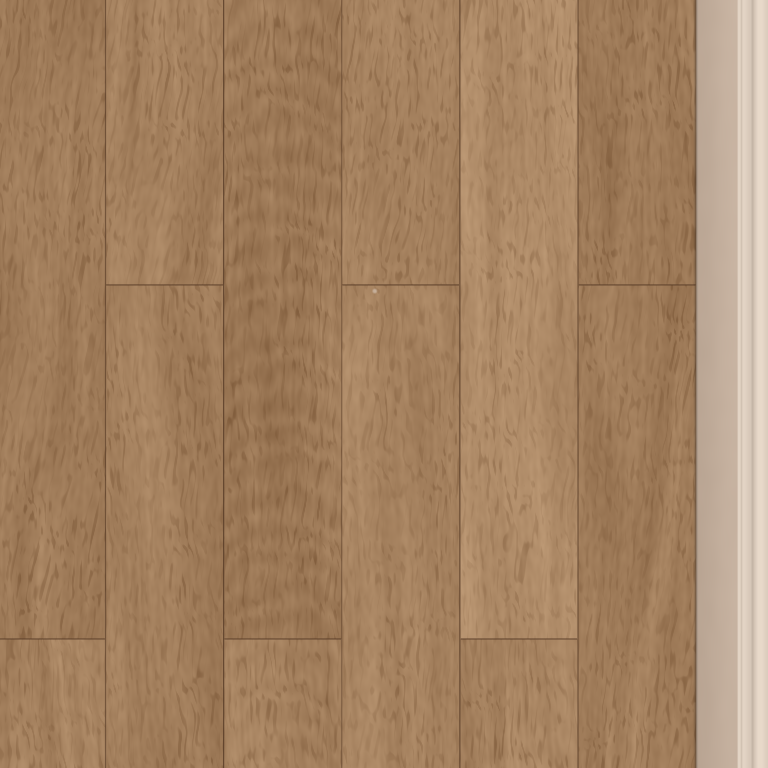
This texture is drawn by a Shadertoy shader. Its source:

```glsl
// Staggered wooden floor planks beside a pale moulded skirting board.
// Each plank takes its own tone and figure; gradient noise, stretched along
// the length, draws streaks and short pores over wavy growth rings.

vec2 hash2(vec2 p) {
    vec3 q = fract(p.xyx * vec3(0.1031, 0.1030, 0.0973));
    q += dot(q, q.yzx + 33.33);
    return fract((q.xx + q.yz) * q.zy);
}

float gradientDot(vec2 cell, vec2 corner, vec2 f) {
    float angle = 6.2832 * hash2(cell + corner).x;
    return dot(vec2(cos(angle), sin(angle)), f - corner);
}

float noise(vec2 p) {
    vec2 i = floor(p), f = p - i;
    vec2 u = f * f * f * (f * (f * 6.0 - 15.0) + 10.0);
    float low = mix(gradientDot(i, vec2(0, 0), f), gradientDot(i, vec2(1, 0), f), u.x);
    float high = mix(gradientDot(i, vec2(0, 1), f), gradientDot(i, vec2(1, 1), f), u.x);
    return 1.4 * mix(low, high, u.y);
}

float line(float distance, float halfWidth, float pixel) {
    return clamp((halfWidth - abs(distance)) / pixel + 0.5, 0.0, 1.0);
}

// Lightness of the wood; arch blends straight grain into nested arches.
float woodGrain(vec2 p, float across, vec2 seed, float arch) {
    vec2 s = p + seed * 37.0;
    float bend = noise(s * vec2(9.0, 2.6));
    float slant = p.x + (seed.x - 0.5) * 0.16 * p.y + 0.012 * bend;
    vec2 g = vec2(slant + seed.y * 29.0, s.y);

    float warp = 2.4 * noise(s * vec2(16.0, 13.0)) + noise(s * vec2(45.0, 30.0));
    float arches = sin((p.y + 5.0 * across * across) * 155.0 + warp);
    float bands = sin(slant * 95.0 + 5.0 * bend + seed.x * 6.0);
    float rings = mix(0.07 * bands, 0.10 * arches, arch);

    float streaks = 0.20 * noise(g * vec2(38.0, 2.5)) + 0.16 * noise(g * vec2(150.0, 5.0));
    float pores = smoothstep(0.08, 0.55, noise(g * vec2(210.0, 42.0) + 0.6 * warp));
    float poreDepth = 0.22 + 0.20 * smoothstep(-0.3, 0.4, noise(s * vec2(14.0, 4.0)) - rings);
    float fibres = 0.14 * noise(g * vec2(170.0, 55.0) + 7.3);
    return rings + streaks + fibres + 0.16 * bend - poreDepth * (pores - 0.18);
}

vec3 floorColor(vec2 p, float pixel) {
    // Columns, with plank ends staggered by half a length
    float x = (p.x - 0.1374) / 0.1538 + 1.0;
    float column = floor(x);
    float y = (p.y - 0.168 - 0.461 * mod(column, 2.0)) / 0.922;
    float row = floor(y);
    vec2 seed = hash2(vec2(column, row) + 11.0);

    // Tone and arch per plank: lower then upper, column by column
    float tone[12] = float[12](0.60, 0.42, 0.50, 0.60, 0.56, 0.33,
                               0.60, 0.58, 0.60, 0.82, 0.44, 0.36);
    float arch[12] = float[12](0.4, 0.0, 0.1, 0.0, 0.7, 1.0,
                               0.2, 0.1, 0.5, 0.0, 0.0, 0.2);
    int plank = clamp(int(column * 2.0 + row) + 1, 0, 11);
    float across = (x - column - 0.5) * 0.1538;
    float light = tone[plank] + woodGrain(p, across, seed, arch[plank]);
    vec3 color = mix(vec3(0.55, 0.41, 0.28), vec3(0.71, 0.57, 0.43), light);

    // Seams of uneven depth
    float edge = round(x);
    float sideSeam = line((x - edge) * 0.1538, 0.0008, pixel) * (0.45 + 0.4 * hash2(vec2(edge, 5.0)).x);
    float endSeam = line((y - round(y)) * 0.922, 0.0008, pixel) * 0.75;
    color = mix(color, vec3(0.34, 0.23, 0.15), max(sideSeam, endSeam));

    // Small pale chip
    float chip = smoothstep(0.0045, 0.001, length(p - vec2(0.488, 0.621)));
    return mix(color, vec3(0.83, 0.76, 0.70), 0.7 * chip);
}

vec3 skirtingColor(vec2 p, float pixel) {
    // Flat shaded face
    vec3 face = mix(vec3(0.73, 0.65, 0.58), vec3(0.78, 0.70, 0.63), smoothstep(0.906, 0.96, p.x));
    face += 0.012 * (p.y - 0.5) + 0.006 * noise(p * vec2(60.0, 25.0));

    // Rounded mouldings with soft grooves
    vec3 mould = mix(vec3(0.89, 0.83, 0.77), vec3(0.84, 0.78, 0.72), smoothstep(0.968, 0.978, p.x));
    mould = mix(mould, vec3(0.91, 0.85, 0.79), smoothstep(0.982, 0.988, p.x));
    mould -= 0.07 * line(p.x - 0.9655, 0.001, pixel * 1.5);
    mould -= 0.07 * line(p.x - 0.9800, 0.0015, pixel * 2.0);
    mould -= 0.05 * smoothstep(0.991, 1.0, p.x);
    return mix(face, mould, smoothstep(-pixel, pixel, p.x - 0.9605));
}

void mainImage(out vec4 fragColor, in vec2 fragCoord) {
    vec2 p = fragCoord / iResolution.xy;
    float pixel = 1.0 / min(iResolution.x, iResolution.y);
    float wall = smoothstep(-pixel, pixel, p.x - 0.9065);
    vec3 color = mix(floorColor(p, pixel), skirtingColor(p, pixel), wall);

    // Contact shadow at the foot of the skirting
    color *= 1.0 - 0.18 * smoothstep(0.004, 0.0, abs(p.x - 0.9060));
    fragColor = vec4(color, 1.0);
}
```
